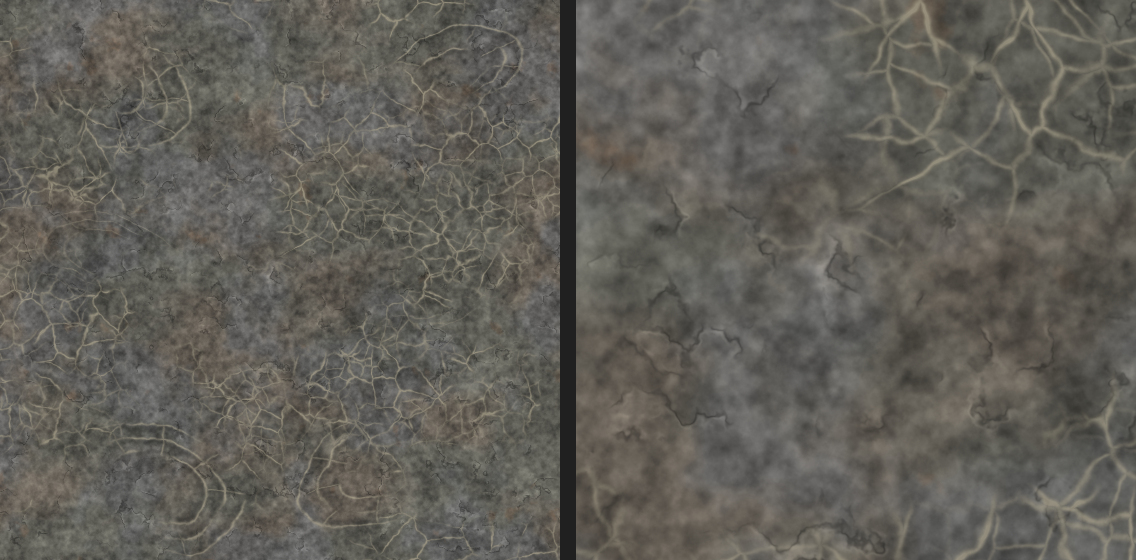
Left: the whole. Right: its middle third, enlarged.
A WebGL 2 fragment shader for this texture:

```glsl
#version 300 es
precision highp float;
// Weathered grey-brown stone with pale mineral veins and worn carved arcs.
// Layered value noise tints the rock, warped Voronoi borders form the veins,
// and scattered broken ellipses with spokes form the carvings.
uniform vec2 u_resolution;
out vec4 fragColor;

const float TAU = 6.2831853;

vec2 hash2(vec2 p) {
  vec3 q = fract(p.xyx * vec3(0.1031, 0.1030, 0.0973));
  q += dot(q, q.yzx + 33.33);
  return fract((q.xx + q.yz) * q.zy);
}

float noise(vec2 p) {
  vec2 i = floor(p), f = fract(p);
  f = f * f * (3.0 - 2.0 * f);
  float low = mix(hash2(i).x, hash2(i + vec2(1, 0)).x, f.x);
  float high = mix(hash2(i + vec2(0, 1)).x, hash2(i + vec2(1, 1)).x, f.x);
  return mix(low, high, f.y);
}

float fbm(vec2 p) {
  float sum = 0.0, amp = 0.516;
  for (int i = 0; i < 5; i++) {
    sum += amp * noise(p);
    p = mat2(1.6, 1.2, -1.2, 1.6) * p + 17.3;
    amp *= 0.5;
  }
  return sum;
}

vec2 warp(vec2 p, float scale, float amount) {
  return p + amount * (vec2(fbm(p * scale), fbm(p * scale + 41.7)) - 0.5);
}

float line(float d, float width) {
  return exp(-d * d / (width * width));
}

// Distance to the nearest Voronoi border, in cell units
float cellEdge(vec2 p) {
  vec2 cell = floor(p), f = fract(p), nearest = vec2(0.0);
  float best = 9.0, edge = 9.0;
  for (int k = 0; k < 9; k++) {
    vec2 g = vec2(k % 3 - 1, k / 3 - 1);
    vec2 r = g + hash2(cell + g) - f;
    if (dot(r, r) < best) { best = dot(r, r); nearest = r; }
  }
  for (int k = 0; k < 25; k++) {
    vec2 g = vec2(k % 5 - 2, k / 5 - 2);
    vec2 r = g + hash2(cell + g) - f;
    vec2 gap = r - nearest;
    if (dot(gap, gap) > 1e-5) edge = min(edge, dot(0.5 * (r + nearest), normalize(gap)));
  }
  return edge;
}

// Vein network: x = pale line, y = soft shadow around it
vec2 veins(vec2 p, float cells, float patchMask) {
  float d = cellEdge(warp(p, 14.0, 0.05) * cells) / cells;
  float strength = patchMask * smoothstep(0.2, 0.7, noise(p * 23.0 + cells));
  return vec2(line(d, 0.0019) + 0.2 * line(d, 0.005), exp(-d / 0.009)) * strength;
}

// Broken concentric arcs with spokes: x = pale rim, y = groove shadow
vec2 carving(vec2 p, vec2 seed) {
  vec2 rnd = hash2(seed + 3.1), shape = hash2(seed + 8.6);
  float tilt = (rnd.x - 0.5) * 1.2;
  vec2 q = mat2(cos(tilt), -sin(tilt), sin(tilt), cos(tilt)) * p;
  q.y *= 1.4 + 0.8 * shape.x;
  float radius = length(q), angle = atan(q.y, q.x);
  float outer = 0.13 + 0.10 * rnd.y, gap = 0.032 + 0.012 * shape.y;
  float open = smoothstep(-0.6, 0.1, cos(angle - TAU * shape.y));
  vec2 mark = vec2(0.0);
  for (int i = 0; i < 3; i++) {
    float d = radius - outer + float(i) * gap;
    float worn = open * smoothstep(0.25, 0.55, noise(p * 15.0 + seed * 7.0 + float(i) * 5.0));
    mark = max(mark, worn * vec2(line(d, 0.0028), line(d + 0.009, 0.008)));
  }
  float spoke = abs(fract(angle * 9.0 / TAU + 0.3 * rnd.x) - 0.5) * radius * TAU / 9.0;
  float band = smoothstep(0.005, 0.0, abs(radius - outer + gap) - gap);
  float kept = band * open * smoothstep(0.4, 0.6, noise(p * 17.0 + seed * 3.0));
  return max(mark, kept * vec2(0.8 * line(spoke, 0.0024), line(spoke, 0.011)));
}

void main() {
  vec2 p = gl_FragCoord.xy / min(u_resolution.x, u_resolution.y);

  // Rock tint: green-grey base with brown and slate blotches
  float broad = fbm(p * 6.0 + 2.0), mottled = fbm(p * 30.0 + 9.0);
  float grain = fbm(p * 100.0), speck = noise(p * 230.0 + 7.0);
  vec3 rock = mix(vec3(0.365, 0.363, 0.335), vec3(0.397, 0.370, 0.335),
                  smoothstep(0.40, 0.66, fbm(p * vec2(5.0, 8.0) + 31.0)));
  rock = mix(rock, vec3(0.385, 0.388, 0.392), 0.75 * smoothstep(0.48, 0.68, fbm(p * 9.0 + 57.0)));
  rock = mix(rock, vec3(0.45, 0.33, 0.24), 0.3 * smoothstep(0.72, 0.84, fbm(p * 24.0 + 73.0)));
  rock *= 1.02 + 0.28 * (broad - 0.5) + 0.5 * (mottled - 0.5) + 0.65 * (grain - 0.5)
        + 0.13 * (speck - 0.5);

  // Small flaked chips: dark lip with a faint light side
  float level = fbm(p * 30.0 + 91.0) - 0.5;
  float chipped = smoothstep(0.5, 0.8, noise(p * 41.0 + 13.0));
  rock *= 1.0 + chipped * (0.13 * line(level - 0.05, 0.03) - 0.24 * line(level, 0.022));

  // Vein patches gather in the middle, carvings above and below
  float middle = smoothstep(0.42, 0.2, abs(p.y - 0.5));
  float patches = smoothstep(0.40, 0.54, fbm(p * 7.0 + 5.0) + 0.14 * middle - 0.06);
  vec2 relief = max(veins(p, 19.0, patches), 0.75 * veins(p + 3.0, 29.0, patches * middle));
  vec2 bent = warp(p, 13.0, 0.035);
  for (int k = 0; k < 6; k++) {
    vec2 slot = vec2(k % 2, k / 2);
    vec2 center = (slot + 0.5 + 0.35 * (hash2(slot + 21.0) - 0.5)) / vec2(2.0, 3.0);
    float weight = k / 2 == 1 ? 0.45 : 1.0;
    relief = max(relief, weight * carving(bent - center, slot + 4.0));
  }
  rock *= 1.0 - 0.19 * relief.y;
  float crust = clamp(relief.x * (0.55 + 0.9 * (grain - 0.25)), 0.0, 1.0);
  rock = mix(rock, vec3(0.68, 0.65, 0.56), 0.68 * crust);

  fragColor = vec4(rock, 1.0);
}
```
